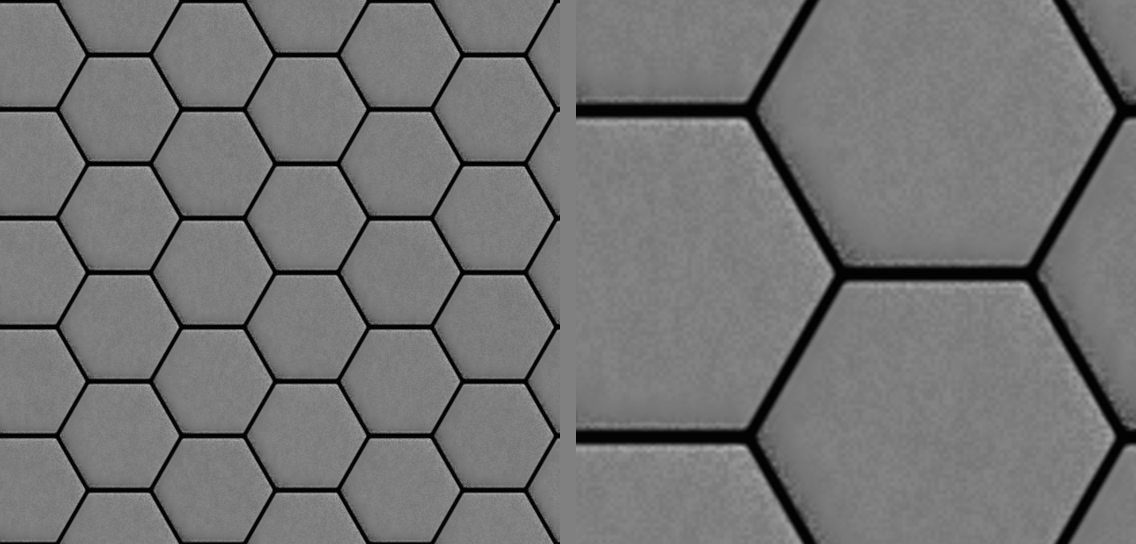
Left, the full canvas; right, a detail of the centre.
Reproduce this texture procedurally as a WebGL 1 fragment shader.

```glsl
precision highp float;
// Grey satin hexagon tiles with black seams, soft bevels and fine grain.

uniform vec2 u_resolution;

const float ROWS = 5.0;                     // tiles down the canvas
const float STRETCH = 1.0058;               // slight horizontal squeeze of the tiles
const vec2 ORIGIN = vec2(0.2366, 0.494);    // centre of the first tile, in rows
const vec2 LATTICE = vec2(1.7320508, 1.0);  // repeat of the two-column lattice
const vec3 TILE_COLOR = vec3(0.492);
const vec3 SEAM_COLOR = vec3(0.012);
const float SEAM_HALF = 0.018;
const float FLAT_EXTRA = 0.004;             // level seams are a little wider
const float SEAM_BLUR = 0.010;
const float CORNER_ROUND = 0.006;
const vec2 LIGHT = vec2(0.75, 0.66);
const float BEVEL_WIDTH = 0.045;
const float BEVEL_LIGHT = 0.07;
const float BEVEL_DARK = 0.16;
const float LIP_POS = 0.034;                // thin bright line beside the seam
const float LIP_WIDTH = 0.007;
const float LIP_GAIN = 0.07;
const float GRAIN_GAIN = 0.045;
const float MOTTLE_GAIN = 0.025;
const float TILE_VARIATION = 0.010;

float hash(vec2 p) {
  vec3 h = fract(vec3(p.xyx) * 0.1031);
  h += dot(h, h.yzx + 33.33);
  return fract((h.x + h.y) * h.z);
}

float noise(vec2 p) {
  vec2 i = floor(p), f = fract(p);
  f = f * f * (3.0 - 2.0 * f);
  return mix(mix(hash(i), hash(i + vec2(1.0, 0.0)), f.x),
             mix(hash(i + vec2(0.0, 1.0)), hash(i + 1.0), f.x), f.y);
}

// Offset from the nearest tile centre
vec2 hexLocal(vec2 q) {
  vec2 a = mod(q + 0.5 * LATTICE, LATTICE) - 0.5 * LATTICE;
  vec2 b = mod(q, LATTICE) - 0.5 * LATTICE;
  return dot(a, a) < dot(b, b) ? a : b;
}

void main() {
  vec2 q = gl_FragCoord.xy / u_resolution.y * ROWS;
  q.x *= STRETCH;
  vec2 local = hexLocal(q - ORIGIN);
  vec2 tileId = floor((q - local) * 4.0 + 0.5);
  vec2 grainPos = q + 20.0;

  // Surface grain: fine speckle over broad mottling
  float fine = noise(grainPos * 80.0) - 0.5;
  float broad = noise(grainPos * vec2(24.0, 14.0)) - 0.5;
  float tone = GRAIN_GAIN * fine + MOTTLE_GAIN * broad;
  tone += TILE_VARIATION * (hash(tileId + 7.0) - 0.5);

  // Six edges: rounded distance, directional bevel and bright lip
  float edgeSum = 0.0;
  for (int i = 0; i < 6; i++) {
    float angle = radians(30.0 + 60.0 * float(i));
    vec2 normal = vec2(cos(angle), sin(angle));
    float level = step(0.9, abs(normal.y));
    float dist = 0.5 - dot(local, normal) - FLAT_EXTRA * level;
    edgeSum += exp(-dist / CORNER_ROUND);

    float facing = dot(normal, LIGHT);
    float bevel = facing > 0.0 ? BEVEL_LIGHT : BEVEL_DARK;
    float falloff = exp(-max(dist - SEAM_HALF, 0.0) / BEVEL_WIDTH);
    tone += bevel * facing * falloff * (1.0 + 1.6 * fine);

    float lip = (dist - LIP_POS) / LIP_WIDTH;
    tone += LIP_GAIN * mix(0.35, 1.0, level) * exp(-lip * lip);
  }
  float edge = -CORNER_ROUND * log(edgeSum);

  // Seam mask, never sharper than a pixel
  float blur = max(SEAM_BLUR, 0.75 * ROWS / u_resolution.y);
  float tileMask = smoothstep(SEAM_HALF - blur, SEAM_HALF + blur, edge);
  gl_FragColor = vec4(mix(SEAM_COLOR, TILE_COLOR + tone, tileMask), 1.0);
}
```
